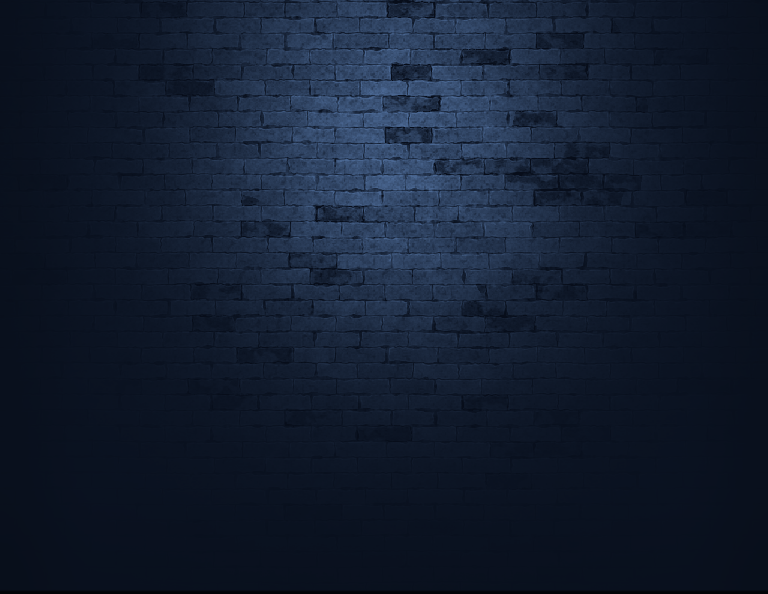
Reproduce this texture procedurally as a WebGL 1 fragment shader.

```glsl
precision highp float;
// A dark blue brick wall under a soft spotlight that fades into the corners.
// Staggered courses with jittered joints give each brick a hashed tone; noise
// crumbles joints and faces, and an elliptical glow maps it all to a blue ramp.
uniform vec2 u_resolution;

float hash(vec2 p) {
  return fract(sin(dot(p, vec2(127.1, 311.7))) * 43758.5453);
}

float noise(vec2 p) {
  vec2 i = floor(p), f = fract(p);
  f = f * f * (3.0 - 2.0 * f);
  return mix(mix(hash(i), hash(i + vec2(1.0, 0.0)), f.x),
             mix(hash(i + vec2(0.0, 1.0)), hash(i + 1.0), f.x), f.y);
}

float fbm(vec2 p) {
  float sum = 0.0, amp = 0.5;
  for (int i = 0; i < 4; i++) {
    sum += amp * noise(p);
    p = p * 2.03 + 17.3;
    amp *= 0.5;
  }
  return sum;
}

// Position of a vertical joint, in brick widths
float jointAt(float cell, float row) {
  return cell + 0.2 * hash(vec2(cell, row) + 5.7);
}

// Soft falloff around a centre
float blob(vec2 p, vec2 centre, vec2 size) {
  vec2 d = (p - centre) / size;
  return exp(-dot(d, d));
}

void main() {
  // Units of canvas height, with y running down from the top
  vec2 p = gl_FragCoord.xy / u_resolution.y;
  p.y = 1.0 - p.y;
  float pixel = 1.0 / u_resolution.y;

  // Rough edges: bend the lattice slightly
  vec2 bend = vec2(noise(p * 180.0), noise(p * 180.0 + 40.0)) - 0.5;
  vec2 q = p + bend * 0.0024;
  q.y += 0.0025 * (noise(vec2(p.x * 12.0, p.y * 5.0)) - 0.5);

  // Courses and bricks
  vec2 brick = vec2(0.0828, 0.02644);
  float course = q.y / brick.y - 0.1;
  float row = floor(course);
  float along = q.x / brick.x + mix(0.23, 0.75, mod(row, 2.0));
  float cell = floor(along);
  cell -= step(along, jointAt(cell, row));
  float left = (along - jointAt(cell, row)) * brick.x;
  float right = (jointAt(cell + 1.0, row) - along) * brick.x;
  float top = (course - row) * brick.y;
  float bottom = brick.y - top;
  float edge = min(min(left, right), min(top, bottom));
  vec2 id = vec2(cell, row);

  // Brick tone: gentle variation, plus scattered soot-dark bricks
  float grime = fbm(p * vec2(50.0, 70.0));
  float darkOdds = 0.07 + 0.26 * blob(p, vec2(0.93, 0.25), vec2(0.12, 0.22))
                 + 0.1 * blob(p, vec2(0.4, 0.42), vec2(0.14, 0.15));
  float sooty = step(hash(id + 8.3), darkOdds);
  float tone = 0.8 + 0.26 * hash(id);
  tone *= 1.0 - sooty * (0.1 + 0.55 * smoothstep(0.32, 0.52, grime));
  tone *= 0.78 + 0.46 * grime;

  // Pitted face and crisp grain
  float grain = hash(floor(p * 396.0)) - 0.5;
  tone += 0.2 * grain + 0.2 * (noise(p * 260.0) - 0.5);
  tone -= 0.22 * smoothstep(0.72, 0.88, noise(p * 200.0 + 9.0));

  // Mortar: ragged shadow that swells into pockets, and a speckled pale rim
  float worn = noise(p * 85.0 + 21.0);
  float gap = 0.0002 + 0.0022 * smoothstep(0.45, 0.95, noise(p * 60.0 + 4.0));
  float joint = 1.0 - smoothstep(gap, gap + 0.0004 + 0.5 * pixel, edge);
  float rim = smoothstep(0.0008, 0.0018, edge - gap)
            * (1.0 - smoothstep(0.0022, 0.0028 + 0.5 * pixel, edge - gap));
  float upper = step(top, bottom);
  float speck = smoothstep(0.35, 0.75, noise(p * 240.0 + 31.0));
  float detail = rim * (0.12 + 0.2 * upper) * (0.35 + 0.9 * speck);
  detail -= joint * (0.3 + 0.32 * smoothstep(0.2, 0.65, worn));
  detail += 0.4 * joint * speck * smoothstep(0.55, 0.8, noise(p * 40.0));

  // Spotlight, longer above its centre than below, with a wide faint halo
  float reach = p.y < 0.23 ? 0.44 : 0.33;
  float glow = blob(p, vec2(0.665, 0.23), vec2(0.3, reach))
             + 0.06 * blob(p, vec2(0.65, 0.38), vec2(0.45, 0.36));
  // Relief fades more slowly than the light, so dim bricks stay legible
  float light = glow * tone + detail * pow(glow, 0.85);
  light = clamp(light, -0.06, 1.3);

  // Blue ramp, with darker side and lower margins
  vec3 color = mix(vec3(0.038, 0.068, 0.124), vec3(0.232, 0.326, 0.468), light);
  float side = abs(p.x - 0.649) / 0.649;
  color *= 1.0 - 0.1 * smoothstep(0.75, 1.0, side);
  color *= 1.0 - 0.06 * smoothstep(0.8, 1.0, p.y);
  color *= 1.0 - 0.75 * smoothstep(0.992, 0.997, p.y);
  gl_FragColor = vec4(color, 1.0);
}
```
